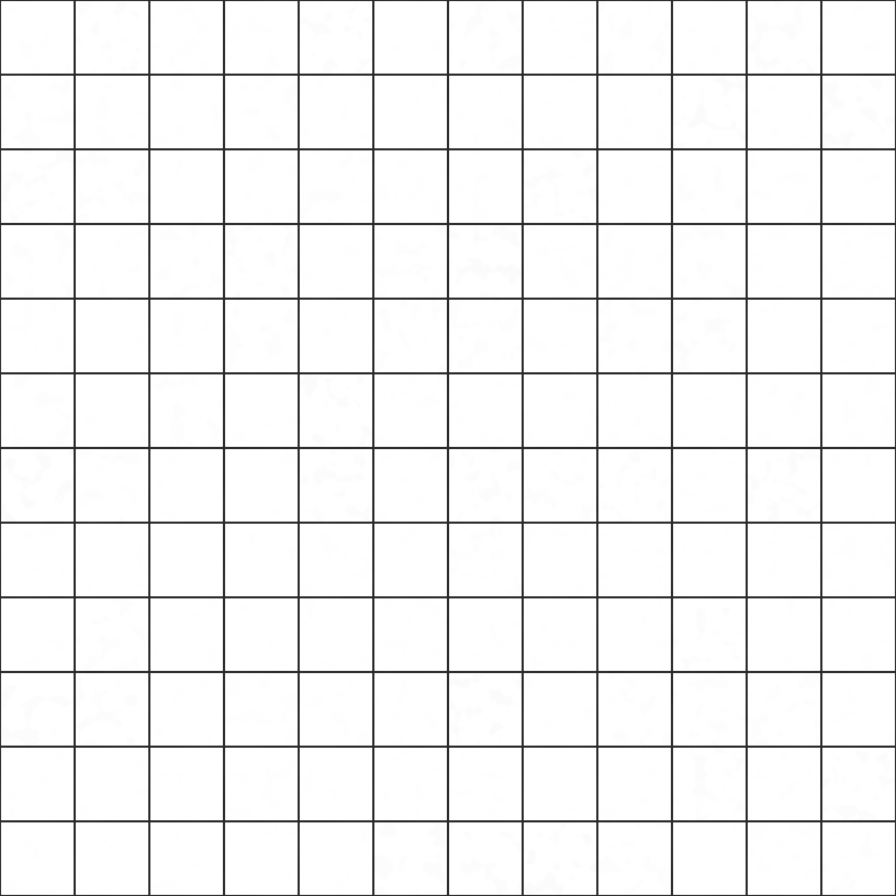
Write a Shadertoy shader that draws this pattern.

```glsl
// Thin charcoal grid of 12 by 12 square white tiles, lines centred on the cell edges.
// Lines are distance based with slightly uneven ink; wrapping gradient noise
// adds barely visible smudges whose strength differs from tile to tile.

const float TILES = 12.0;

vec2 hash2(vec2 p) {
    vec3 q = fract(p.xyx * vec3(0.1031, 0.1030, 0.0973));
    q += dot(q, q.yzx + 33.33);
    return fract((q.xx + q.yz) * q.zy);
}

float cornerSlope(vec2 cell, vec2 corner, vec2 f, float period) {
    float angle = 6.2832 * hash2(mod(cell + corner, period)).x;
    return dot(vec2(cos(angle), sin(angle)), f - corner);
}

// Gradient noise that wraps after a whole number of cells
float gradientNoise(vec2 p, float period) {
    vec2 i = floor(p), f = p - i;
    vec2 u = f * f * f * (f * (f * 6.0 - 15.0) + 10.0);
    float bottom = mix(cornerSlope(i, vec2(0, 0), f, period),
                       cornerSlope(i, vec2(1, 0), f, period), u.x);
    float top = mix(cornerSlope(i, vec2(0, 1), f, period),
                    cornerSlope(i, vec2(1, 1), f, period), u.x);
    return mix(bottom, top, u.y);
}

void mainImage(out vec4 fragColor, in vec2 fragCoord) {
    vec2 p = fragCoord / iResolution.xy * TILES;
    vec2 pixel = TILES / iResolution.xy;

    // Faint smudges, stronger on a few tiles
    float mottle = gradientNoise(p * 4.0, TILES * 4.0)
                 + 0.5 * gradientNoise(p * 9.0, TILES * 9.0);
    float strength = pow(hash2(floor(p) + 5.0).x, 4.0);
    float smudge = smoothstep(0.05, 0.4, mottle) * mix(0.002, 0.016, strength);
    vec3 color = vec3(1.0 - smudge);

    // Grid lines: softened coverage of the nearest vertical and horizontal line
    vec2 nearest = round(p);
    vec2 coverage = clamp((0.0145 - abs(p - nearest)) / (1.2 * pixel) + 0.5, 0.0, 1.0);

    // Ink density varies a little between lines and along them
    vec2 lineId = mod(nearest, TILES);
    vec2 density = 0.97 + 0.03 * vec2(hash2(vec2(lineId.x, 31)).x, hash2(vec2(57, lineId.y)).x);
    density += 0.04 * gradientNoise(p * 2.0, TILES * 2.0);
    vec2 ink = clamp(coverage * density, 0.0, 1.0);

    color = mix(color, vec3(0.16), 1.0 - (1.0 - ink.x) * (1.0 - ink.y));
    fragColor = vec4(color, 1.0);
}
```
